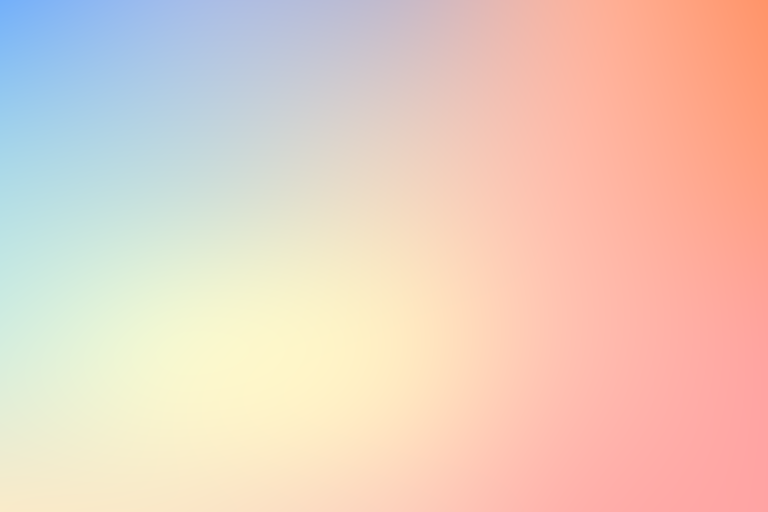
Give the GLSL for this background, as a WebGL 2 fragment shader.

```glsl
#version 300 es
precision highp float;
// Soft pastel gradient mesh: blue and mint left, cream glow centre, coral and orange right.

#define COLUMNS 5
#define GLOW_CENTER vec2(0.37, 0.27)
#define GLOW_RADIUS vec2(0.17, 0.18)
#define GLOW_COLOR vec3(1.00, 0.98, 0.79)
#define GLOW_STRENGTH 0.40

uniform vec2 u_resolution;
out vec4 fragColor;

// Catmull-Rom curve from b to c, shaped by the neighbours a and d.
vec3 spline(vec3 a, vec3 b, vec3 c, vec3 d, float t) {
    vec3 cubic = 3.0 * (b - c) + d - a;
    vec3 square = 2.0 * a - 5.0 * b + 4.0 * c - d;
    return b + 0.5 * t * (c - a + t * (square + t * cubic));
}

// Smooth horizontal blend through evenly spaced colour stops.
vec3 blendStops(vec3 stops[COLUMNS], float x) {
    int last = COLUMNS - 1;
    float position = clamp(x, 0.0, 1.0) * float(last);
    int i = min(int(position), last - 1);
    vec3 b = stops[i];
    vec3 c = stops[i + 1];
    vec3 a = i > 0 ? stops[i - 1] : 2.0 * b - c;
    vec3 d = i + 2 <= last ? stops[i + 2] : 2.0 * c - b;
    return spline(a, b, c, d, position - float(i));
}

// Smooth vertical blend through four bands, bottom to top.
vec3 blendBands(vec3 bottom, vec3 lower, vec3 upper, vec3 top, float y) {
    float position = y * 3.0;
    if (position < 1.0) return spline(2.0 * bottom - lower, bottom, lower, upper, position);
    if (position < 2.0) return spline(bottom, lower, upper, top, position - 1.0);
    return spline(lower, upper, top, 2.0 * top - upper, position - 2.0);
}

void main() {
    vec2 uv = gl_FragCoord.xy / u_resolution;

    // Sky blue through lilac to orange.
    vec3 top = blendStops(vec3[COLUMNS](
        vec3(0.45, 0.69, 0.98), vec3(0.65, 0.74, 0.91), vec3(0.76, 0.73, 0.80),
        vec3(0.98, 0.70, 0.62), vec3(1.00, 0.58, 0.41)), uv.x);

    // Pale blue through sand to salmon.
    vec3 upper = blendStops(vec3[COLUMNS](
        vec3(0.67, 0.85, 0.91), vec3(0.78, 0.86, 0.86), vec3(0.92, 0.84, 0.77),
        vec3(1.00, 0.73, 0.66), vec3(1.00, 0.62, 0.50)), uv.x);

    // Mint through cream to pink.
    vec3 lower = blendStops(vec3[COLUMNS](
        vec3(0.83, 0.93, 0.87), vec3(0.96, 0.97, 0.82), vec3(1.00, 0.92, 0.76),
        vec3(1.00, 0.75, 0.69), vec3(1.00, 0.64, 0.62)), uv.x);

    // Cream through peach to rose.
    vec3 bottom = blendStops(vec3[COLUMNS](
        vec3(0.98, 0.92, 0.79), vec3(0.98, 0.90, 0.78), vec3(0.99, 0.82, 0.74),
        vec3(1.00, 0.69, 0.67), vec3(1.00, 0.64, 0.64)), uv.x);

    vec3 color = blendBands(bottom, lower, upper, top, uv.y);

    // Cream glow left of the centre.
    vec2 offset = (uv - GLOW_CENTER) / GLOW_RADIUS;
    color = mix(color, GLOW_COLOR, GLOW_STRENGTH * exp(-dot(offset, offset)));

    fragColor = vec4(clamp(color, 0.0, 1.0), 1.0);
}
```
